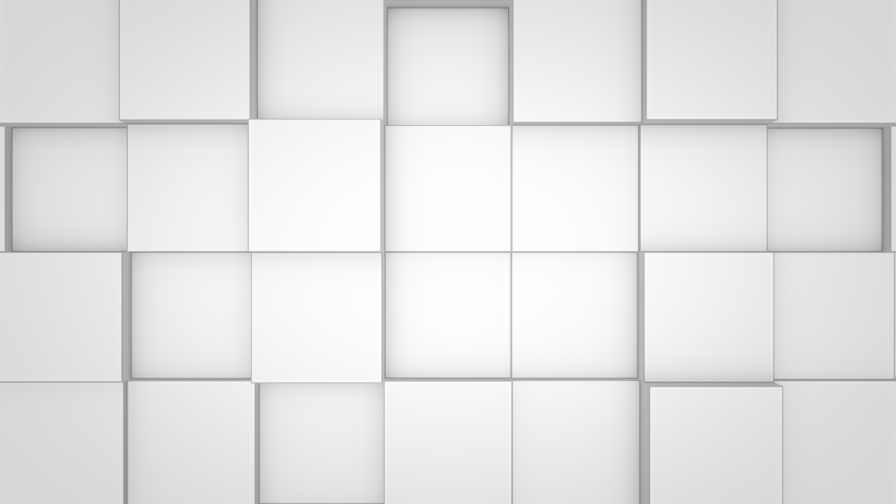
Write a WebGL 2 fragment shader that draws this background.

```glsl
#version 300 es
precision highp float;
// A wall of white square blocks, 7 across and 4 down, pushed in and out in perspective.

uniform vec2 u_resolution;
out vec4 fragColor;

// How far each block stands out, in thousandths; bottom row first.
const int RELIEF[28] = int[28](
   10,   0, -18,   2,  -2,  45,   0,
   15, -12,  24, -15, -14,  17,  -5,
  -29,   1,  40, -10,  -9,  -4, -33,
    0,  26,  -8, -48,   8,  28,   0);

// Perspective scale of a block's front face; column 0 is the middle one.
float faceScale(vec2 cell) {
  ivec2 i = ivec2(cell) + ivec2(3, 2);
  if (i.x < 0 || i.x > 6 || i.y < 0 || i.y > 3) return 0.985;
  return 1.0 + float(RELIEF[i.y * 7 + i.x]) * 0.001;
}

// Soft contact shadow cast over a face by a taller neighbour.
float contactShadow(float scale, vec2 neighbour, float dist) {
  float rise = max(faceScale(neighbour) - scale, 0.0);
  return 0.17 * (1.0 - exp(-rise * 55.0)) * exp(-dist / 0.085);
}

// Wide pool of light in the middle, falling off to grey corners.
float ambientLight(vec2 p) {
  float r = length(p / vec2(2.0, 1.35));
  return 0.995 - 0.15 * smoothstep(0.3, 2.2, r);
}

float shadeFace(vec2 p, vec2 cell, float scale) {
  vec2 local = p / scale - cell + vec2(0.5, 0.0);
  vec2 inset = min(local, 1.0 - local);
  float edge = min(inset.x, inset.y);

  float shadow = contactShadow(scale, cell - vec2(1, 0), local.x)
               + contactShadow(scale, cell + vec2(1, 0), 1.0 - local.x)
               + contactShadow(scale, cell - vec2(0, 1), local.y)
               + contactShadow(scale, cell + vec2(0, 1), 1.0 - local.y);

  // Thin dark seam with a faint lit bevel just inside it.
  float seam = 1.0 - smoothstep(0.003, 0.012, edge);
  float bevel = smoothstep(0.008, 0.016, edge) * (1.0 - smoothstep(0.016, 0.032, edge));
  float light = ambientLight(p) + 0.015 * bevel * step(1.0, scale) - shadow;
  return light * (1.0 - 0.25 * seam);
}

float shadeWall(vec2 p, float aboveFloor, float belowTop) {
  float crease = exp(-aboveFloor / 0.006);
  float rim = exp(-belowTop / 0.003);
  return ambientLight(p) * (0.77 - 0.16 * crease - 0.08 * rim);
}

// Follow the view ray inward from cell to cell until it meets a face or a wall.
float shadeBlocks(vec2 p) {
  float depth = 1.06;
  float floorScale = 0.95;
  for (int i = 0; i < 6; i++) {
    vec2 cell = floor(p / depth + vec2(0.5, 0.0));
    float scale = faceScale(cell);
    if (scale >= depth) return shadeWall(p, depth - floorScale, scale - depth);

    vec2 outer = cell - vec2(0.5, 0.0) + step(0.0, p);
    vec2 crossing = p / outer;
    float exitDepth = max(crossing.x, crossing.y);
    if (scale >= exitDepth) return shadeFace(p, cell, scale);

    floorScale = scale;
    depth = exitDepth - 0.00001;
  }
  return ambientLight(p);
}

void main() {
  // Average a 3 by 3 grid of samples to smooth the edges.
  float total = 0.0;
  for (int y = -1; y <= 1; y++) {
    for (int x = -1; x <= 1; x++) {
      vec2 point = gl_FragCoord.xy + vec2(x, y) / 3.0;
      total += shadeBlocks((point - 0.5 * u_resolution) / u_resolution.y * 3.927);
    }
  }
  fragColor = vec4(vec3(clamp(total / 9.0, 0.0, 1.0)), 1.0);
}
```
